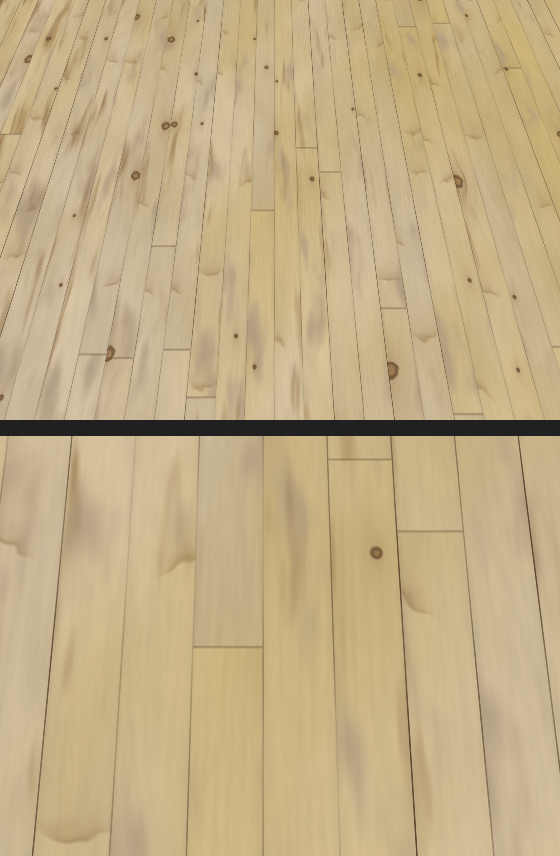
Top: the whole. Bottom: its middle third, enlarged.
Write a WebGL 1 fragment shader that draws this texture.

```glsl
precision highp float;
// Worn pine floorboards with knots and stains, receding in gentle perspective.
uniform vec2 u_resolution;

#define PLANK_WIDTH 0.0715
#define PLANK_LENGTH 2.3
#define HORIZON 2.28
#define VANISH_X 0.49
#define KNOT_CELL 0.25
#define KNOT_CHANCE 0.2
#define FLAME_CHANCE 0.3
#define STAIN 0.85
#define GRAIN 0.026
#define SEAM_WIDTH 0.0007

const vec3 PALE = vec3(0.825, 0.752, 0.635);
const vec3 HONEY = vec3(0.765, 0.675, 0.455);
const vec3 GREY = vec3(0.675, 0.595, 0.495);
const vec3 BROWN = vec3(0.530, 0.395, 0.235);
const vec3 KNOT = vec3(0.560, 0.410, 0.250);
const vec3 DARK = vec3(0.290, 0.210, 0.130);

float hash(vec2 p) {
  return fract(sin(dot(p, vec2(127.1, 311.7))) * 43758.545);
}

vec2 gradient(vec2 cell) {
  float angle = 6.2832 * hash(cell);
  return vec2(cos(angle), sin(angle));
}

// Gradient noise, roughly -0.7 to 0.7
float noise(vec2 p) {
  vec2 i = floor(p), f = p - i;
  vec2 w = f * f * f * (f * (f * 6.0 - 15.0) + 10.0);
  vec2 e = vec2(1.0, 0.0);
  float low = mix(dot(gradient(i), f), dot(gradient(i + e), f - e), w.x);
  float high = mix(dot(gradient(i + e.yx), f - e.yx),
                   dot(gradient(i + 1.0), f - 1.0), w.x);
  return mix(low, high, w.y);
}

float fbm(vec2 p) {
  return noise(p) + 0.5 * noise(p * 2.1 + 7.3) + 0.25 * noise(p * 4.3 + 3.1);
}

void main() {
  vec2 uv = gl_FragCoord.xy / u_resolution;
  float aspect = u_resolution.x / u_resolution.y;

  // Project the canvas onto the floor
  float scale = 1.0 - uv.y / HORIZON;
  vec2 ground = vec2((uv.x - VANISH_X) * aspect, 2.0) / scale;
  float pixel = 1.0 / (u_resolution.y * scale);

  // Find the board
  float lane = floor(ground.x / PLANK_WIDTH);
  float across = ground.x - (lane + 0.5) * PLANK_WIDTH;
  float along = ground.y / PLANK_LENGTH + hash(vec2(lane, 4.0));
  vec2 board = vec2(lane, floor(along));
  float tone = hash(board + 17.0);
  vec2 shift = vec2(hash(board + 31.0), hash(board + 53.0)) * 40.0;

  // Scatter knots and flame-shaped grain marks along each lane
  float knot = 0.0, rim = 0.0, halo = 0.0, flame = 0.0, bend = 0.0;
  for (int i = -1; i <= 1; i++) {
    vec2 cell = vec2(lane, floor(ground.y / KNOT_CELL) + float(i));
    float pick = hash(cell + 71.0);
    float size = hash(cell + 83.0);
    float side = hash(cell + 97.0) - 0.5;
    vec2 d = vec2(across - side * PLANK_WIDTH * 0.9,
                  ground.y - (cell.y + 0.15 + 0.7 * hash(cell + 5.0)) * KNOT_CELL);
    if (pick < KNOT_CHANCE) {
      float radius = mix(0.003, 0.019, size * size * size);
      float r = length(d * vec2(1.0, 0.85)) * (1.0 + 0.3 * noise(d * 60.0 + cell));
      float soft = pixel + 0.15 * radius;
      float body = 1.0 - smoothstep(radius - soft, radius + soft, r);
      knot = max(knot, body * (0.75 + 0.2 * sin(r * 900.0)));
      rim = max(rim, 1.0 - smoothstep(0.0, soft + 0.0012, abs(r - radius * 0.85)));
      halo += exp(-length(d * vec2(0.8, 0.3)) / (radius * 1.4));
      bend += sign(d.x) * radius * exp(-dot(d, d) / (radius * radius * 9.0));
    } else if (pick < KNOT_CHANCE + FLAME_CHANCE) {
      float curve = d.y - side * 1.8 * d.x - (size - 0.5) * 30.0 * d.x * d.x;
      curve += 0.012 * noise(d * 50.0 + cell);
      float reach = 1.0 - smoothstep(0.004, 0.015 + 0.04 * size, abs(d.x));
      float edge = smoothstep(-0.003 - pixel, 0.003 + pixel, curve);
      flame += reach * edge * (0.6 * exp(-max(curve, 0.0) * 170.0)
                             + 0.4 * exp(-max(curve, 0.0) * 32.0));
    }
  }

  // Base colour: paler near the viewer, yellower far away and to the right
  float drift = fbm(ground * vec2(3.0, 1.8));
  float warm = 0.46 + 0.4 * (uv.y - 0.5) + 0.42 * (uv.x - 0.5)
             + 0.55 * drift + 0.4 * (tone - 0.5);
  vec3 color = mix(PALE, HONEY, clamp(warm, 0.0, 1.0));

  // Fine fibres, wavy growth lines and broad shading of each board
  vec2 wood = vec2(ground.x - bend, ground.y) + shift;
  float fibre = noise(wood * vec2(170.0, 8.0)) + 0.6 * noise(wood * vec2(290.0, 40.0));
  float rings = sin(40.0 * noise(wood * vec2(11.0, 1.6)) + wood.x * 110.0);
  float shade = 0.05 * fbm(wood * vec2(8.0, 3.0)) + 0.06 * (tone - 0.5);
  color *= 1.0 + GRAIN * (fibre + 0.25 * rings) + shade;

  // Greyish wear and brown stains drawn out along the boards
  float wear = smoothstep(0.05, 0.75, fbm(wood * vec2(13.0, 4.0)) + 0.12
                          - 0.2 * uv.y - 0.12 * uv.x);
  color = mix(color, GREY, 0.8 * wear);
  float patches = noise(ground * vec2(2.6, 2.0) + 4.0);
  float stain = smoothstep(0.24, 0.85, fbm(wood * vec2(21.0, 2.8) + 9.0)
                + 0.42 * (0.42 - uv.x) + 0.3 * patches + 0.22 * (tone - 0.5));
  float streak = smoothstep(-0.1, 0.45, noise(wood * vec2(70.0, 4.5)));
  color = mix(color, BROWN, STAIN * stain * (0.55 + 0.45 * streak));

  // Knots and flames
  color = mix(color, BROWN, clamp(0.6 * flame + 0.35 * halo, 0.0, 0.75));
  color = mix(color, KNOT, knot * 0.85);
  color = mix(color, DARK, rim * 0.55);

  // Gaps between boards, a few dark and most faint, and light butt joints
  float seamId = floor(ground.x / PLANK_WIDTH + 0.5);
  float gap = PLANK_WIDTH * 0.5 - abs(across);
  float open = hash(vec2(seamId, 2.0));
  float depth = 0.22 + 0.6 * open * open + 0.6 * noise(vec2(seamId * 3.7, ground.y * 5.0));
  float seam = 1.0 - smoothstep(SEAM_WIDTH - 0.5 * pixel, SEAM_WIDTH + 0.5 * pixel, gap);
  float end = abs(fract(along + 0.5) - 0.5) * PLANK_LENGTH;
  float joint = 1.0 - smoothstep(SEAM_WIDTH, SEAM_WIDTH + 1.5 * pixel, end);
  color *= 1.0 - 0.05 * exp(-gap * 300.0);
  color = mix(color, DARK, max(seam * clamp(depth, 0.1, 0.85), 0.28 * joint));

  gl_FragColor = vec4(color, 1.0);
}
```
